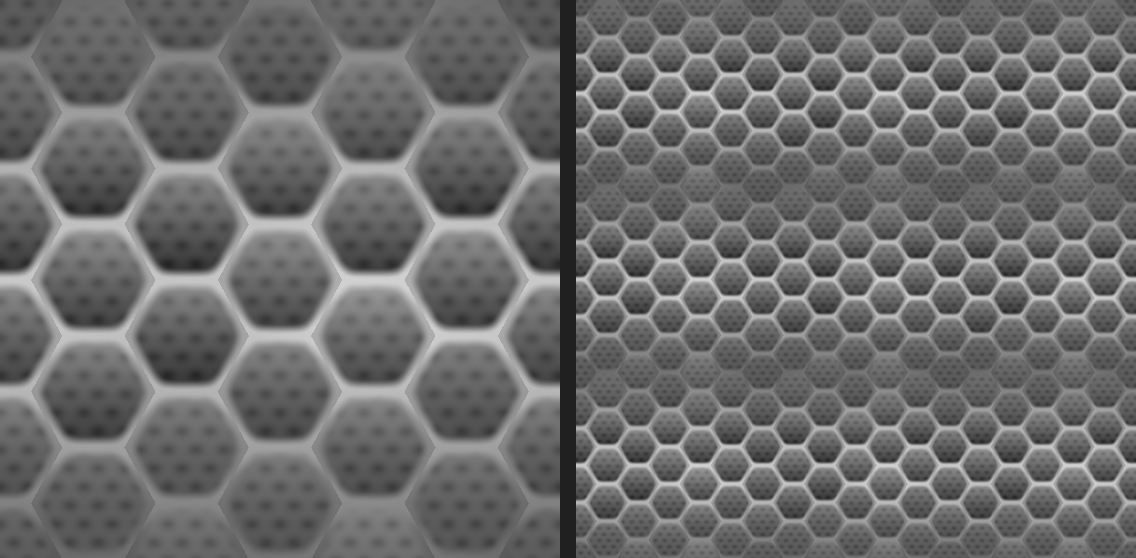
Left: one tile. Right: repeated 3 by 3.
Write a Shadertoy shader that draws this pattern.

```glsl
// Soft grey honeycomb: rounded hexagonal wells between raised, glowing ridges.
// A staggered lattice gives both the 3 x 5 double cells and the 20 x 15 dimples;
// light falls from above, is strongest at mid height, and varies per well.

const float PI = 3.14159265;
const vec2 CELLS = vec2(3.0, 5.0);
const vec2 DIMPLES = vec2(20.0, 15.0);

float hash(vec2 p) {
    return fract(sin(dot(p, vec2(127.1, 311.7))) * 4375.85);
}

// Value noise that wraps after "period" units.
float tiledNoise(vec2 p, vec2 period) {
    vec2 i = floor(p);
    vec2 f = smoothstep(0.0, 1.0, fract(p));
    vec2 lo = mod(i, period);
    vec2 hi = mod(i + 1.0, period);
    return mix(mix(hash(lo), hash(vec2(hi.x, lo.y)), f.x),
               mix(hash(vec2(lo.x, hi.y)), hash(hi), f.x), f.y);
}

// Nearest centre of a staggered lattice; aspect is the width of one period.
vec2 nearestCentre(vec2 p, float aspect) {
    vec2 a = floor(p + 0.5);
    vec2 b = floor(p) + 0.5;
    vec2 da = (p - a) * vec2(aspect, 1.0);
    vec2 db = (p - b) * vec2(aspect, 1.0);
    return dot(da, da) < dot(db, db) ? a : b;
}

// Flat-topped hexagon radius; a high power norm rounds the corners.
float roundedHex(vec2 p) {
    const float sharpness = 12.0;
    vec3 axes = abs(vec3(p.y, 0.5 * p.y + 0.866 * p.x, 0.5 * p.y - 0.866 * p.x));
    vec3 powers = pow(axes + 1e-4, vec3(sharpness));
    return pow(powers.x + powers.y + powers.z, 1.0 / sharpness);
}

// Soft elliptical dent around each dimple centre.
float dimple(vec2 uv) {
    vec2 q = uv * DIMPLES + vec2(0.0, 0.09);
    vec2 d = (q - nearestCentre(q, 0.75)) / vec2(0.27, 0.155);
    return exp(-dot(d, d));
}

// Well floor: bright at its top, dark at its bottom.
float wellShade(vec2 uv, vec2 id, float height, float glow) {
    float tone = 0.40 + 0.07 * (hash(id) - 0.5);
    float slope = 0.08 + 0.29 * glow + 0.10 * (hash(id + 7.3) - 0.5);
    return tone + slope * height - 0.09 * dimple(uv);
}

// Ridge: level stretches catch more light than slanted ones.
float ridgeShade(vec2 uv, float height, float glow) {
    float level = mix(0.84, 1.0, smoothstep(0.18, 0.45, abs(height)));
    float drift = 0.07 * (tiledNoise(uv * CELLS, CELLS) - 0.5);
    return (0.44 + 0.36 * glow + drift) * level;
}

void mainImage(out vec4 fragColor, in vec2 fragCoord) {
    vec2 uv = fragCoord / iResolution.xy;
    float glow = pow(abs(sin(PI * uv.y)), 1.2);

    // Cell lookup
    vec2 p = uv * CELLS + vec2(0.0, 0.01);
    vec2 centre = nearestCentre(p, 1.732);
    vec2 local = (p - centre) * vec2(1.732, 1.0);
    vec2 id = mod(centre, CELLS);

    // Blend floor into ridge
    float ridge = smoothstep(0.385, 0.49, roundedHex(local));
    float grey = mix(wellShade(uv, id, local.y, glow),
                     ridgeShade(uv, local.y, glow), ridge);
    fragColor = vec4(vec3(clamp(grey, 0.0, 1.0)), 1.0);
}
```
